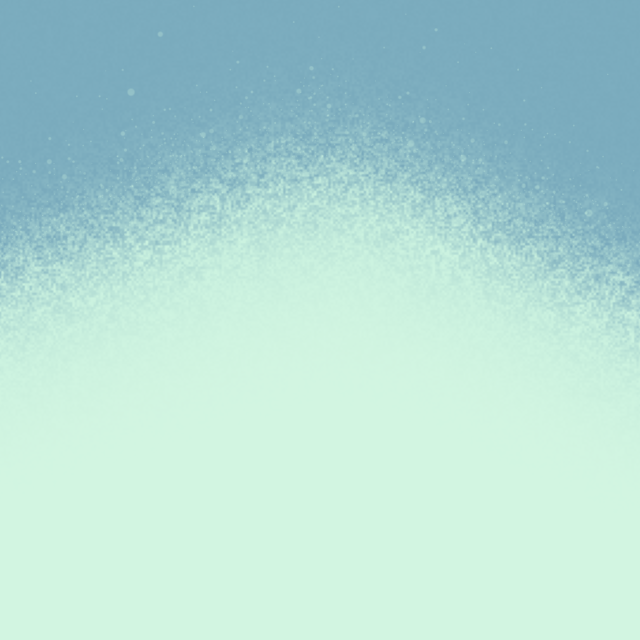
Reproduce this background procedurally as a WebGL 1 fragment shader.

```glsl
precision highp float;
// Pale mint spray paint misting upward in a soft arch over a dusty blue ground.

uniform vec2 u_resolution;

const vec3 BLUE = vec3(0.482, 0.673, 0.744);
const vec3 MINT = vec3(0.822, 0.960, 0.882);
const vec3 MIST = vec3(0.790, 0.945, 0.872);   // mint just below the spray edge

const vec2 CREST = vec2(0.53, 0.725);          // top of the arch
const float LEFT_SLOPE = 0.38;
const float RIGHT_SLOPE = 0.50;
const float CREST_ROUNDING = 0.05;
const float EDGE_WIDTH = 0.043;

const float FINE_SCALE = 270.0;                // grain cells per canvas height
const float COARSE_SCALE = 125.0;
const float PATCH_SCALE = 34.0;
const float GRAIN_STRENGTH = 1.5;

const int DROPLET_LAYERS = 4;
const float DROPLET_SCALE = 46.0;              // cells of the largest droplets
const float DROPLET_SHRINK = 1.55;
const float DROPLET_OPACITY = 0.30;

float hash(vec2 p) {
  vec3 q = fract(p.xyx * 0.1031);
  q += dot(q, q.yzx + 33.33);
  return fract((q.x + q.y) * q.z);
}

float valueNoise(vec2 p) {
  vec2 cell = floor(p);
  vec2 f = fract(p);
  f = f * f * (3.0 - 2.0 * f);
  float low = mix(hash(cell), hash(cell + vec2(1.0, 0.0)), f.x);
  float high = mix(hash(cell + vec2(0.0, 1.0)), hash(cell + vec2(1.0, 1.0)), f.x);
  return mix(low, high, f.y);
}

// Signed height below the arch: positive inside the mint.
float archDepth(vec2 p) {
  float dx = p.x - CREST.x;
  float rise = dx * (dx < 0.0 ? LEFT_SLOPE : RIGHT_SLOPE);
  float drop = sqrt(rise * rise + CREST_ROUNDING * CREST_ROUNDING) - CREST_ROUNDING;
  return CREST.y - drop - p.y;
}

float sprayCoverage(float depth) {
  return 1.0 / (1.0 + exp(-depth / EDGE_WIDTH));
}

// Zero-centred grain mixed from three sizes.
float sprayGrain(vec2 p) {
  float fine = valueNoise(p * FINE_SCALE) - 0.5;
  float coarse = valueNoise(p * COARSE_SCALE + 17.3) - 0.5;
  float patches = valueNoise(p * PATCH_SCALE + 41.7) - 0.5;
  return 0.65 * fine + 0.35 * coarse + 0.15 * patches;
}

// One layer of round droplets, denser where there is more spray.
float dropletLayer(vec2 p, float scale, float seed, float aspect) {
  vec2 cell = floor(p * scale);
  vec2 id = cell + seed;
  vec2 center = 0.3 + 0.4 * vec2(hash(id + 3.1), hash(id + 7.7));
  float size = hash(id + 13.9);
  float radius = mix(0.08, 0.26, size * size);
  float softness = 0.03 + 0.7 * scale / u_resolution.y;
  float dist = length(fract(p * scale) - center);
  vec2 cellMiddle = (cell + 0.5) / scale / vec2(aspect, 1.0);
  float density = 1.6 * sprayCoverage(archDepth(cellMiddle));
  float present = step(hash(id + 23.3), min(density, 0.6));
  return present * (1.0 - smoothstep(radius - softness, radius + softness, dist));
}

void main() {
  vec2 uv = gl_FragCoord.xy / u_resolution;
  float aspect = u_resolution.x / u_resolution.y;
  vec2 p = uv * vec2(aspect, 1.0);

  // Soft arch broken up by grain where the two paints meet
  float depth = archDepth(uv);
  float coverage = sprayCoverage(depth);
  float mixing = 4.0 * coverage * (1.0 - coverage);
  float grain = sprayGrain(p);
  float paint = coverage + GRAIN_STRENGTH * 0.55 * grain * mixing;

  // Scattered droplets thrown ahead of the edge
  float scale = DROPLET_SCALE;
  for (int i = 0; i < DROPLET_LAYERS; i++) {
    float drops = dropletLayer(p, scale, float(i) * 57.0, aspect);
    paint += DROPLET_OPACITY * drops * (1.0 - coverage) * (1.0 - coverage);
    scale *= DROPLET_SHRINK;
  }

  // Mint clears gradually away from the edge
  vec3 mint = mix(MIST, MINT, smoothstep(0.05, 0.32, depth));
  vec3 color = mix(BLUE, mint, clamp(paint, 0.0, 1.0));
  color += 0.012 * grain * (1.0 - smoothstep(0.15, 0.4, depth));
  gl_FragColor = vec4(color, 1.0);
}
```
